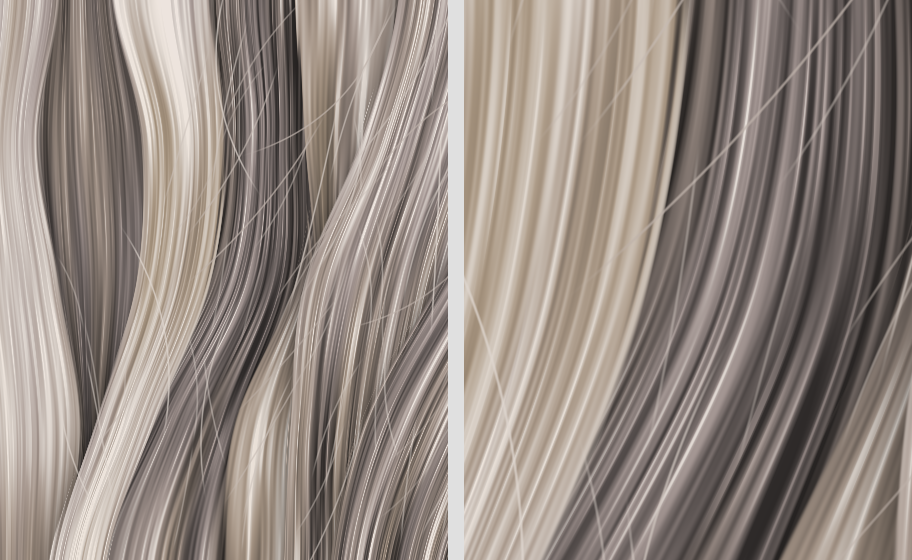
Left, the full canvas; right, a detail of the centre.
Write a Shadertoy shader that draws this texture.

```glsl
// Overlapping wavy locks of ash-blonde hair with fine strands and loose flyaways.
#define STRAND_CONTRAST 0.85
#define CLUMP_CONTRAST 0.24
#define WANDER 0.012
#define FRINGE 0.035
#define SHADOW 0.30
#define FLYAWAYS 64
#define FLYAWAY_WIDTH 0.0009
#define MAUVE vec3(1.0, 0.915, 0.895)
#define GOLD vec3(1.0, 0.885, 0.755)
#define CREAM vec3(1.0, 0.972, 0.945)
#define KNOTS float[5]

float hash(vec2 p) {
    vec3 h = fract(vec3(p.xyx) * 0.1031);
    h += dot(h, h.yzx + 33.33);
    return fract((h.x + h.y) * h.z);
}

float noise(vec2 p) {
    vec2 i = floor(p), f = fract(p);
    f *= f * (3.0 - 2.0 * f);
    return mix(mix(hash(i), hash(i + vec2(1, 0)), f.x),
               mix(hash(i + vec2(0, 1)), hash(i + vec2(1, 1)), f.x), f.y);
}

// Smooth curve through five evenly spaced values, t from top to bottom
float curve(float k[5], float t) {
    float s = clamp(t, 0.0, 0.9999) * 4.0, f = fract(s);
    int i = int(s);
    float a = k[max(i - 1, 0)], b = k[i], c = k[i + 1], d = k[min(i + 2, 4)];
    return b + 0.5 * f * (c - a + f * (2.0 * a - 5.0 * b + 4.0 * c - d
             + f * (3.0 * (b - c) + d - a)));
}

// Fine hairs around zero; s.x runs across the lock, s.y along it
float strands(vec2 s) {
    float fine = noise(s * vec2(310.0, 5.0) + 7.0);
    float n = 0.34 * noise(s * vec2(65.0, 2.5)) + 0.36 * noise(s * vec2(150.0, 3.5) + 3.0)
            + 0.36 * fine - 0.54;
    return n + 0.16 * smoothstep(0.72, 1.0, fine);
}

vec3 hairColor(float value, float warmth) {
    vec3 tint = mix(MAUVE, GOLD, clamp(warmth, 0.0, 1.0));
    tint = mix(tint, CREAM, 0.85 * smoothstep(0.60, 0.88, value));
    return clamp(value, 0.2, 0.93) * tint;
}

// One lock between two edge curves, with brightness and warmth along its length
void lock(inout vec3 col, vec2 q, float seed, float left[5], float right[5],
          float value[5], float warmth[5], float contrast, float softness) {
    float l = curve(left, q.y), r = curve(right, q.y);
    float u = (q.x - l) / (r - l);
    vec2 s = vec2(u * (right[2] - left[2]) + seed * 3.0, q.y + seed);
    s.x += WANDER * (noise(s * vec2(22.0, 4.0)) - 0.5);

    float hairs = strands(s);
    float clump = noise(s * vec2(20.0, 1.6)) - 0.5;
    float d = min(q.x - l, r - q.x);
    float mask = smoothstep(-softness, softness, d + FRINGE * hairs * contrast);

    float v = curve(value, q.y) + contrast * (STRAND_CONTRAST * hairs + CLUMP_CONTRAST * clump);
    v *= 1.0 - 0.16 * exp(-max(d, 0.0) / 0.022);
    float w = curve(warmth, q.y) + 0.8 * (noise(s * vec2(34.0, 1.5) + 11.0) - 0.5);

    col *= 1.0 - SHADOW * exp(-max(-d, 0.0) / 0.025);
    col = mix(col, hairColor(v, w), mask);
}

// Loose single hairs: shallow parabolas with tapered ends
void flyaways(inout vec3 col, vec2 p, float pixel) {
    for (int i = 0; i < FLYAWAYS; i++) {
        float id = float(i);
        vec4 h = vec4(hash(vec2(id, 1.7)), hash(vec2(id, 5.3)),
                      hash(vec2(id, 9.1)), hash(vec2(id, 13.9)));
        vec2 o = p - vec2(0.06 + 0.78 * sqrt(h.x), 0.08 + 0.84 * h.y);
        float angle = mix(0.75, 1.75, h.z) + 0.45 * (0.5 - h.x);
        vec2 dir = vec2(-cos(angle), sin(angle));
        float along = dot(o, dir), len = 0.07 + 0.14 * h.w;
        float bend = (hash(vec2(id, 21.3)) - 0.5) * 3.0;
        float across = dot(o, vec2(-dir.y, dir.x)) - bend * along * along;
        float dist = abs(across) / sqrt(1.0 + 4.0 * bend * bend * along * along);
        float line = 1.0 - smoothstep(0.0, FLYAWAY_WIDTH + pixel, dist);
        line *= 1.0 - smoothstep(0.6 * len, len, abs(along));
        col = mix(col, hairColor(0.74 + 0.16 * h.z, 0.3), line * (0.35 + 0.4 * h.w));
    }
}

void mainImage(out vec4 fragColor, in vec2 fragCoord) {
    vec2 q = fragCoord / iResolution.xy;
    q.y = 1.0 - q.y;
    vec3 col = vec3(0.3);

    // Shaded hair behind, then the hollow on the left and the grey middle
    lock(col, q, 1.0, KNOTS(-.1, -.1, -.15, -.2, -.1), KNOTS(1.1, 1.1, 1.05, 1.05, 1.1),
         KNOTS(.46, .46, .44, .48, .54), KNOTS(.2, .2, .2, .3, .4), 1.0, 0.004);
    lock(col, q, 2.0, KNOTS(.10, .07, .10, .15, .18), KNOTS(.28, .34, .34, .28, .25),
         KNOTS(.54, .53, .53, .50, .46), KNOTS(.2, .3, .15, .2, .3), 0.7, 0.008);
    lock(col, q, 3.0, KNOTS(.48, .50, .45, .28, .13), KNOTS(.70, .70, .70, .60, .56),
         KNOTS(.47, .50, .49, .55, .59), KNOTS(.1, .0, .0, .15, .3), 1.15, 0.004);

    // Cream lock low in the middle, tan lock high on the right
    lock(col, q, 4.0, KNOTS(.75, .72, .66, .53, .50), KNOTS(.80, .78, .74, .68, .66),
         KNOTS(.60, .55, .58, .72, .75), KNOTS(.1, .1, .1, .4, .6), 0.9, 0.005);
    lock(col, q, 5.0, KNOTS(.66, .68, .70, .70, .70), KNOTS(.88, .84, .80, .80, .80),
         KNOTS(.66, .64, .50, .50, .50), KNOTS(.55, .6, .4, .3, .3), 1.0, 0.004);

    // Broad sweep on the right in two fanned layers
    lock(col, q, 6.0, KNOTS(.89, .81, .69, .65, .64), KNOTS(1.34, 1.26, 1.20, 1.12, 1.08),
         KNOTS(.67, .68, .62, .59, .56), KNOTS(.05, .05, .2, .4, .4), 1.05, 0.004);
    lock(col, q, 7.0, KNOTS(1.3, 1.15, .98, .82, .74), KNOTS(1.8, 1.6, 1.4, 1.22, 1.06),
         KNOTS(.60, .62, .62, .59, .54), KNOTS(.2, .2, .2, .35, .4), 1.1, 0.010);

    // Pale soft lock at the left border and the bright wave in front
    lock(col, q, 8.0, KNOTS(-.2, -.2, -.25, -.25, -.2), KNOTS(.13, .085, .13, .18, .15),
         KNOTS(.79, .83, .83, .79, .64), KNOTS(.3, .2, .1, .2, .5), 0.5, 0.007);
    lock(col, q, 9.0, KNOTS(.25, .315, .305, .215, .115), KNOTS(.47, .50, .465, .345, .24),
         KNOTS(.83, .74, .72, .79, .81), KNOTS(.2, .8, .9, .4, .6), 0.7, 0.004);

    flyaways(col, q * vec2(iResolution.x / iResolution.y, 1.0), 1.0 / iResolution.y);
    fragColor = vec4(col, 1.0);
}
```
